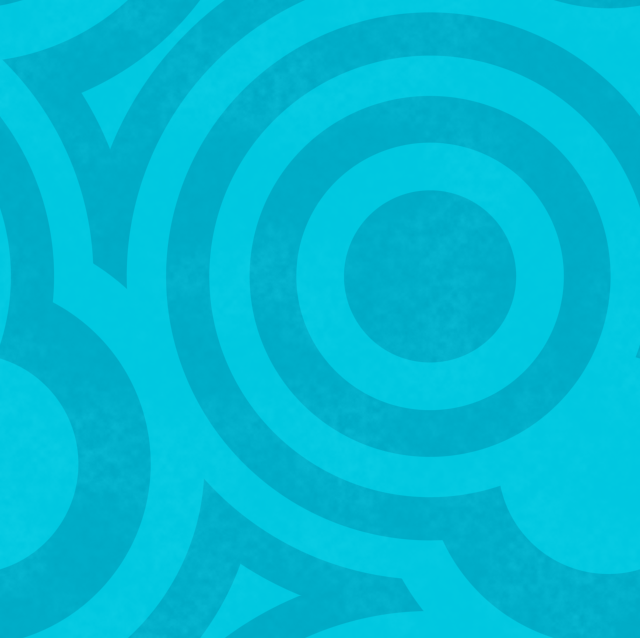
This background is drawn by a WebGL 2 fragment shader. Its source:

```glsl
#version 300 es
precision highp float;
// Two-tone turquoise pattern of large overlapping ring targets.
// Two ring motifs repeat with the canvas as their tile; their discs are
// painted from back to front, then a faint worn grain is laid over them.

uniform vec2 u_resolution;
out vec4 fragColor;

float hash(vec2 p) {
    vec3 q = fract(vec3(p.xyx) * 0.1031);
    q += dot(q, q.yzx + 33.33);
    return fract((q.x + q.y) * q.z);
}

float valueNoise(vec2 p) {
    vec2 cell = floor(p), f = fract(p);
    f = f * f * (3.0 - 2.0 * f);
    return mix(mix(hash(cell), hash(cell + vec2(1, 0)), f.x),
               mix(hash(cell + vec2(0, 1)), hash(cell + vec2(1, 1)), f.x), f.y);
}

float fbm(vec2 p) {
    float sum = 0.0, amplitude = 0.5;
    for (int i = 0; i < 5; i++) {
        sum += amplitude * valueNoise(p);
        p = p * 2.03 + 17.0;
        amplitude *= 0.5;
    }
    return sum;
}

// Distance to the nearest copy of a centre on the repeating tile
float tiledDistance(vec2 p, vec2 center, vec2 tile) {
    vec2 offset = p - center;
    return length(offset - tile * round(offset / tile));
}

// Paints a smooth-edged disc of the given tone (0 dark, 1 light)
void disc(inout float tone, float dist, float radius, float discTone) {
    float edge = 0.8 / u_resolution.x;
    tone = mix(discTone, tone, smoothstep(-edge, edge, dist - radius));
}

void main() {
    vec2 p = gl_FragCoord.xy / u_resolution.x;
    vec2 tile = vec2(1.0, u_resolution.y / u_resolution.x);
    float large = tiledDistance(p, vec2(0.672, 0.565), tile);
    float small = tiledDistance(p, vec2(-0.0495, 0.272), tile);

    // Interleaved rings, back to front
    float tone = 1.0;
    disc(tone, small, 0.453, 0.0);
    disc(tone, large, 0.538, 0.0);
    disc(tone, small, 0.369, 1.0);
    disc(tone, large, 0.474, 1.0);
    disc(tone, large, 0.4125, 0.0);
    disc(tone, small, 0.285, 0.0);
    disc(tone, small, 0.172, 1.0);
    disc(tone, large, 0.345, 1.0);
    disc(tone, large, 0.282, 0.0);
    disc(tone, large, 0.209, 1.0);
    disc(tone, large, 0.1345, 0.0);

    // Cloudy wear with fine speckle, stronger on the dark tone
    float clouds = smoothstep(0.35, 0.75, fbm(p * 7.0));
    float speckle = fbm(p * 90.0) - 0.48;
    float wear = 0.02 * (clouds - 0.35) + speckle * (0.025 + 0.06 * clouds);
    vec3 darkTeal = vec3(0.0, 0.68, 0.785);
    vec3 lightTeal = vec3(0.005, 0.785, 0.88);
    vec3 color = mix(darkTeal, lightTeal, tone);
    color += wear * mix(vec3(0.7, 1.0, 0.9), vec3(0.8, 0.4, 0.3), tone);

    fragColor = vec4(clamp(color, 0.0, 1.0), 1.0);
}
```
